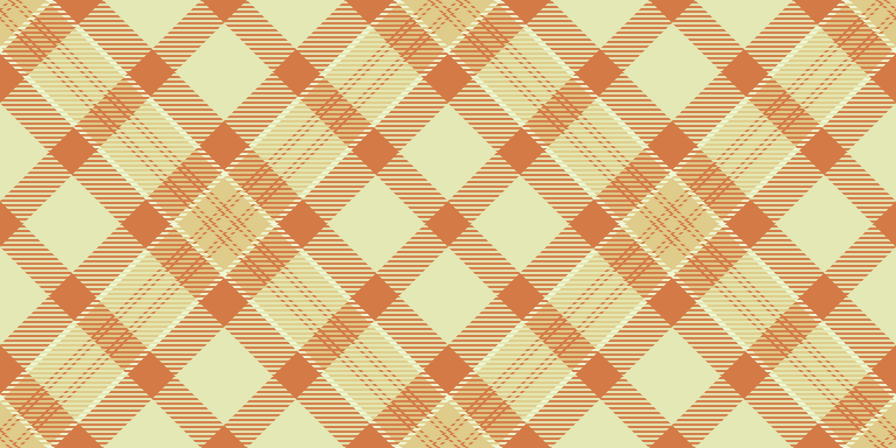
Give the GLSL for this pattern, as a Shadertoy shader.

```glsl
// Diagonal tartan: one mirrored stripe sequence runs along both diagonals,
// and a fine horizontal twill alternates between the two sets of yarn.
// Two whole repeats across and one down, so every edge wraps.

// Antialiased coverage of a stripe between two distances from the sett centre.
float stripe(float t, float from, float to, float px) {
    return clamp((t - from) / px + 0.5, 0.0, 1.0)
         - clamp((t - to) / px + 0.5, 0.0, 1.0);
}

// Yarn colour at position s; the sett has period 1 and mirrors about 0 and 0.5.
vec3 yarnColor(float s, float px) {
    vec3 cream = vec3(0.89, 0.91, 0.71);
    vec3 rust = vec3(0.83, 0.48, 0.28);
    vec3 straw = vec3(0.88, 0.80, 0.54);
    vec3 ivory = vec3(0.94, 0.97, 0.83);
    float t = abs(fract(s + 0.5) - 0.5);

    // Broad bands, from the straw centre outwards
    vec3 color = mix(cream, straw, stripe(t, -1.0, 0.104, px));
    color = mix(color, ivory, stripe(t, 0.104, 0.120, px));
    color = mix(color, rust, stripe(t, 0.120, 0.230, px));
    color = mix(color, rust, stripe(t, 0.449, 1.0, px));

    // Paired pinstripes on each side of the centre
    float pins = stripe(t, 0.019, 0.026, px) + stripe(t, 0.037, 0.044, px);
    return mix(color, rust, pins);
}

// Smoothed square wave choosing which yarn lies on top.
float twill(float y, float px) {
    float rows = 96.0;
    float wave = abs(fract(y * rows) - 0.5) - 0.25;
    return clamp(wave / max(rows * px, 0.02) + 0.5, 0.0, 1.0);
}

void mainImage(out vec4 fragColor, in vec2 fragCoord) {
    vec2 p = fragCoord / iResolution.xy * vec2(2.0, 1.0);
    float px = 1.0 / iResolution.y;

    // Warp and weft follow opposite diagonals
    vec3 warp = yarnColor(p.x + p.y, 1.4 * px);
    vec3 weft = yarnColor(p.x - p.y, 1.4 * px);
    fragColor = vec4(mix(warp, weft, twill(p.y, px)), 1.0);
}
```
